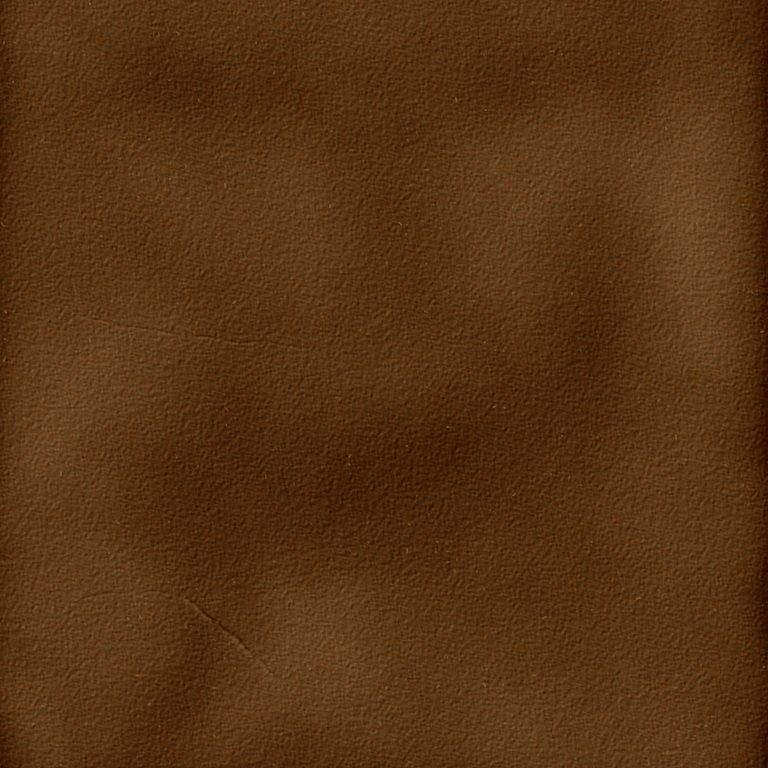
Give the GLSL for this texture, as a three.js fragment shader.

```glsl
varying vec2 vUv;

const vec3 DARK_BROWN = vec3(0.220, 0.095, 0.010);
const vec3 MID_BROWN = vec3(0.330, 0.193, 0.066);
const vec3 LIGHT_BROWN = vec3(0.435, 0.295, 0.156);
const vec3 FLECK_TAN = vec3(0.580, 0.410, 0.210);
const vec3 RUST = vec3(0.020, -0.006, -0.015);

const float BASE_TONE = 0.57;
const float CLOUD_SCALE = 4.0;
const float CLOUD_CONTRAST = 0.80;
const float MOTTLE_CONTRAST = 0.16;
const float GRAIN_SCALE = 310.0;
const float GRAIN_CONTRAST = 0.46;
const float FLECK_GRID = 80.0;
const float FLECK_SHARE = 0.06;
const float EDGE_DARKNESS = 0.70;

float hash(vec2 p) {
  vec3 q = fract(vec3(p.xyx) * 0.1031);
  q += dot(q, q.yzx + 33.33);
  return fract((q.x + q.y) * q.z);
}

float noise(vec2 p) {
  vec2 cell = floor(p);
  vec2 f = fract(p);
  f = f * f * (3.0 - 2.0 * f);
  float low = mix(hash(cell), hash(cell + vec2(1.0, 0.0)), f.x);
  float high = mix(hash(cell + vec2(0.0, 1.0)), hash(cell + 1.0), f.x);
  return mix(low, high, f.y);
}

float fbm(vec2 p) {
  float sum = 0.0;
  float weight = 0.5;
  for (int i = 0; i < 5; i++) {
    sum += weight * noise(p);
    p = mat2(1.6, 1.2, -1.2, 1.6) * p + 17.3;
    weight *= 0.5;
  }
  return sum;
}

float softPatch(vec2 p, vec2 center, vec2 radius) {
  vec2 d = (p - center) / radius;
  return exp(-dot(d, d));
}

// Broad worn and stained areas
float clouds(vec2 p) {
  vec2 warp = vec2(noise(p * 5.0), noise(p * 5.0 + 31.0)) - 0.5;
  float tone = (fbm(p * CLOUD_SCALE + warp * 0.6 + 5.0) - 0.48) * CLOUD_CONTRAST;
  tone += (fbm(p * 22.0 + 60.0) - 0.48) * MOTTLE_CONTRAST;
  vec2 q = p + warp * 0.08;
  tone -= 0.42 * softPatch(q, vec2(0.48, 0.38), vec2(0.25, 0.12));
  tone -= 0.28 * softPatch(q, vec2(0.80, 0.60), vec2(0.09, 0.20));
  tone -= 0.28 * softPatch(q, vec2(0.64, 0.88), vec2(0.10, 0.07));
  tone -= 0.22 * softPatch(q, vec2(0.25, 0.88), vec2(0.16, 0.06));
  tone -= 0.22 * softPatch(q, vec2(0.82, 0.20), vec2(0.20, 0.11));
  tone -= 0.20 * softPatch(q, vec2(0.25, 0.10), vec2(0.05, 0.12));
  tone += 0.36 * softPatch(q, vec2(0.42, 0.18), vec2(0.13, 0.12));
  tone += 0.30 * softPatch(q, vec2(0.91, 0.66), vec2(0.07, 0.26));
  tone += 0.26 * softPatch(q, vec2(0.13, 0.42), vec2(0.13, 0.22));
  tone += 0.22 * softPatch(q, vec2(0.35, 0.72), vec2(0.16, 0.08));
  tone += 0.24 * softPatch(q, vec2(0.05, 0.96), vec2(0.12, 0.10));
  return tone;
}

// Fine nap, lit from the upper left
float napHeight(vec2 p) {
  vec2 q = mat2(0.82, 0.57, -0.57, 0.82) * p * GRAIN_SCALE;
  return noise(q * vec2(0.9, 1.1)) + 0.5 * noise(q.yx * 1.5 + 40.0);
}

float nap(vec2 p) {
  vec2 toLight = vec2(-0.34, 0.38) / GRAIN_SCALE;
  return napHeight(p - toLight) - napHeight(p + toLight);
}

// Dark groove with a pale lip on its lower side
float crease(vec2 p, vec2 a, vec2 b, float bend, float width) {
  vec2 axis = normalize(b - a);
  float along = dot(p - a, axis) / length(b - a);
  float side = dot(p - a, vec2(-axis.y, axis.x));
  side -= bend * along * (1.0 - along) + 0.006 * (noise(p * 45.0) - 0.5);
  float fade = smoothstep(0.0, 0.2, along) * (1.0 - smoothstep(0.8, 1.0, along));
  float groove = exp(-pow(abs(side) / width, 2.0));
  float lip = exp(-pow(abs(side + 2.0 * width) / (1.8 * width), 2.0));
  return fade * (0.6 * lip - groove) * smoothstep(0.15, 0.7, noise(p * 75.0));
}

// Short stray fibres, denser around a scuffed strip
float flecks(vec2 p) {
  vec2 cell = floor(p * FLECK_GRID);
  vec2 center = 0.3 + 0.4 * vec2(hash(cell + 3.0), hash(cell + 71.0));
  vec2 d = (fract(p * FLECK_GRID) - center) / FLECK_GRID;
  float angle = 6.2832 * hash(cell + 19.0);
  vec2 axis = vec2(cos(angle), sin(angle));
  float reach = mix(0.0003, 0.0024, pow(hash(cell + 53.0), 3.0));
  float gap = length(d - axis * clamp(dot(d, axis), -reach, reach));
  float scuff = softPatch(p, vec2(0.53, 0.275), vec2(0.12, 0.022));
  float present = step(hash(cell + 97.0), FLECK_SHARE + 0.30 * scuff);
  return present * (1.0 - smoothstep(0.0004, 0.0018, gap)) * (0.2 + 0.5 * hash(cell));
}

float edgeShade(vec2 p) {
  float x = p.x + 0.015 * (noise(p * 9.0) - 0.5);
  float left = 0.6 * exp(-max(x, 0.0) / 0.022);
  float right = exp(-max(1.0 - x, 0.0) / 0.020);
  return left + right + 0.2 * exp(-p.y / 0.02);
}

void main() {
  float tone = BASE_TONE + clouds(vUv) + GRAIN_CONTRAST * nap(vUv);
  tone += 0.40 * crease(vUv, vec2(0.05, 0.60), vec2(0.43, 0.545), -0.03, 0.0014);
  tone += 0.60 * crease(vUv, vec2(0.22, 0.24), vec2(0.37, 0.11), 0.02, 0.0020);
  tone += 0.30 * crease(vUv, vec2(0.06, 0.20), vec2(0.26, 0.22), 0.08, 0.0016);
  tone = clamp(tone - EDGE_DARKNESS * edgeShade(vUv), -0.5, 1.25);

  vec3 color = tone < 0.5 ? mix(DARK_BROWN, MID_BROWN, tone * 2.0)
                          : mix(MID_BROWN, LIGHT_BROWN, tone * 2.0 - 1.0);
  color += RUST * smoothstep(0.6, 0.9, noise(vUv * 170.0 + 8.0));
  color = mix(color, FLECK_TAN, flecks(vUv));
  gl_FragColor = vec4(clamp(color, 0.0, 1.0), 1.0);
}
```
